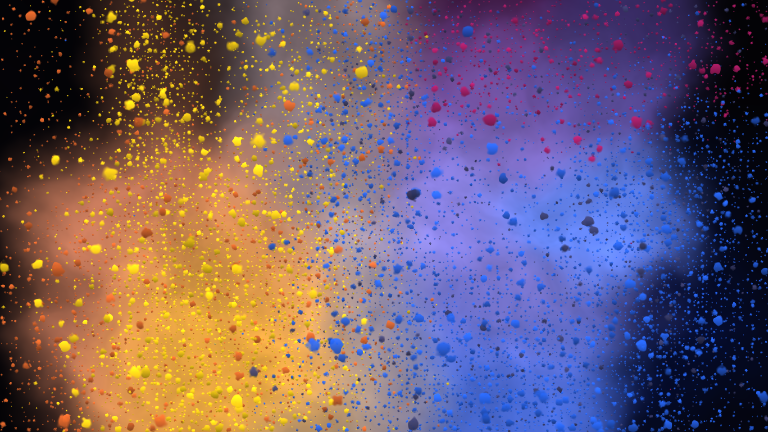
Write a Shadertoy shader that draws this background.

```glsl
// Bursting clouds of orange, grey, violet and blue powder with flying grains on black.

const vec3 BLACK = vec3(0.012, 0.010, 0.022);
const vec3 YELLOW = vec3(0.98, 0.82, 0.08);
const vec3 ORANGE = vec3(0.83, 0.38, 0.16);
const vec3 BLUE = vec3(0.14, 0.36, 0.86);
const vec3 MAGENTA = vec3(0.62, 0.10, 0.36);
const vec3 SLATE = vec3(0.22, 0.23, 0.40);

// Hashes without sine
float hash21(vec2 p) {
    vec3 q = fract(vec3(p.xyx) * 0.1031);
    q += dot(q, q.yzx + 33.33);
    return fract((q.x + q.y) * q.z);
}

vec2 hash22(vec2 p) {
    return vec2(hash21(p + 17.3), hash21(p + 71.9));
}

float valueNoise(vec2 p) {
    vec2 i = floor(p), f = fract(p);
    f = f * f * (3.0 - 2.0 * f);
    float low = mix(hash21(i), hash21(i + vec2(1, 0)), f.x);
    float high = mix(hash21(i + vec2(0, 1)), hash21(i + vec2(1, 1)), f.x);
    return mix(low, high, f.y);
}

float fbm(vec2 p) {
    float sum = 0.0, amp = 0.5;
    for (int i = 0; i < 5; i++) {
        sum += amp * valueNoise(p);
        p = mat2(1.6, 1.2, -1.2, 1.6) * p + 5.7;
        amp *= 0.5;
    }
    return sum;
}

// Soft elliptical falloff
float blob(vec2 p, vec2 center, vec2 radius) {
    vec2 d = (p - center) / radius;
    return exp(-dot(d, d));
}

// Lays one puff of powder over the colour
void layPuff(inout vec3 col, vec2 p, vec2 center, vec2 radius, float soft, vec3 tint, float alpha) {
    float d = length((p - center) / radius);
    col = mix(col, tint, alpha * (1.0 - smoothstep(1.0 - soft, 1.0 + soft, d)));
}

vec3 powder(vec2 p) {
    vec2 warp = vec2(fbm(p * 3.2 + 20.0), fbm(p * 3.2 + 47.0)) - 0.48;
    vec2 q = p + 0.26 * warp;
    vec3 col = BLACK;

    // Dark haze behind the right half
    layPuff(col, q, vec2(1.12, 0.92), vec2(0.32, 0.26), 0.6, vec3(0.22, 0.05, 0.20), 0.9);
    layPuff(col, q, vec2(1.45, 0.28), vec2(0.28, 0.42), 0.6, vec3(0.02, 0.06, 0.24), 0.7);

    // Violet plume rising to the upper right
    layPuff(col, q, vec2(1.45, 0.92), vec2(0.17, 0.24), 0.6, vec3(0.25, 0.20, 0.46), 0.85);
    layPuff(col, q, vec2(1.34, 0.70), vec2(0.22, 0.18), 0.6, vec3(0.40, 0.34, 0.68), 0.9);
    layPuff(col, q, vec2(1.03, 0.62), vec2(0.26, 0.32), 0.6, vec3(0.45, 0.31, 0.62), 0.95);

    // Blue and lavender body
    layPuff(col, q, vec2(1.12, 0.14), vec2(0.30, 0.34), 0.45, vec3(0.29, 0.42, 0.84), 0.95);
    layPuff(col, q, vec2(1.18, 0.45), vec2(0.30, 0.26), 0.6, vec3(0.53, 0.50, 0.87), 0.95);
    layPuff(col, q, vec2(1.40, 0.50), vec2(0.20, 0.15), 0.5, vec3(0.38, 0.52, 0.95), 0.9);

    // Pale column
    vec3 pale = mix(vec3(0.64, 0.58, 0.62), vec3(0.52, 0.45, 0.47), smoothstep(0.3, 0.9, p.y));
    layPuff(col, q, vec2(0.75, 0.50), vec2(0.21, 1.2), 0.5, pale, 0.95);

    // Orange cloud, its dusty stream and the yellow core
    layPuff(col, q, vec2(0.38, 0.76), vec2(0.13, 0.30), 0.7, vec3(0.42, 0.26, 0.20), 0.65);
    layPuff(col, q, vec2(0.38, 0.32), vec2(0.36, 0.37), 0.38, vec3(0.78, 0.48, 0.36), 0.95);
    layPuff(col, q, vec2(0.52, 0.16), vec2(0.23, 0.28), 0.75, vec3(0.94, 0.68, 0.25), 0.9);

    return col * (0.74 + 0.55 * fbm(q * 7.0 + 3.0));
}

// Chance that a cell holds a grain
float grainDensity(vec2 p) {
    float warm = blob(p, vec2(0.50, 0.25), vec2(0.34, 0.36)) + blob(p, vec2(0.38, 0.80), vec2(0.09, 0.32));
    float column = blob(p, vec2(0.82, 0.70), vec2(0.17, 0.50));
    float cool = blob(p, vec2(1.56, 0.45), vec2(0.20, 0.40)) + blob(p, vec2(1.20, 0.12), vec2(0.26, 0.25));
    float rose = blob(p, vec2(1.15, 0.88), vec2(0.30, 0.16));
    return min(0.10 + 0.50 * warm + 0.42 * column + 0.45 * cool + 0.25 * rose, 0.75);
}

vec3 grainColor(vec2 p, vec2 rnd) {
    float amber = clamp(0.20 + 0.7 * smoothstep(0.38, 0.05, p.x) + 0.5 * smoothstep(0.65, 0.95, p.x), 0.0, 0.9);
    vec3 warm = mix(YELLOW, ORANGE, step(rnd.y, amber));
    float rose = 0.75 * smoothstep(0.62, 0.95, p.y) * smoothstep(0.9, 1.1, p.x);
    vec3 cool = mix(BLUE, MAGENTA, step(rnd.y, rose));
    cool = mix(cool, SLATE, step(0.85, rnd.y));
    return mix(warm, cool, step(rnd.x, smoothstep(0.55, 1.08, p.x)));
}

// One grid of scattered, ragged grains
void layGrains(inout vec3 col, vec2 p, float scale, float seed, float pixel) {
    vec2 cell = floor(p * scale);
    vec2 key = cell + seed;
    vec2 center = (cell + 0.32 + 0.36 * hash22(key)) / scale;
    float size = hash21(key + 5.1);
    float radius = mix(0.07, 0.27, size * size) / scale;
    float ragged = 0.7 * radius * (valueNoise(p / radius * 1.3 + seed) - 0.5);
    float d = length(p - center) + ragged - radius;
    float edge = pixel * 0.7 + radius * 0.3 * hash21(key + 9.4);
    float present = step(hash21(key + 2.6), grainDensity(center));
    float shade = 0.75 + 0.45 * hash21(key + 13.8) + 0.2 * clamp((p.y - center.y) / radius, -1.0, 1.0);
    vec3 tint = grainColor(center, hash22(key + 31.0)) * shade;
    col = mix(col, tint, 0.9 * present * (1.0 - smoothstep(-edge, edge, d)));
}

void mainImage(out vec4 fragColor, in vec2 fragCoord) {
    float pixel = 1.0 / iResolution.y;
    vec2 p = fragCoord * pixel;
    vec3 col = powder(p);

    // Fine dust first, large chunks last
    float scale = 95.0;
    for (int i = 0; i < 6; i++) {
        layGrains(col, p + 0.013 * float(i), scale, 40.0 * float(i), pixel);
        scale *= 0.71;
    }
    fragColor = vec4(clamp(col, 0.0, 1.0), 1.0);
}
```
